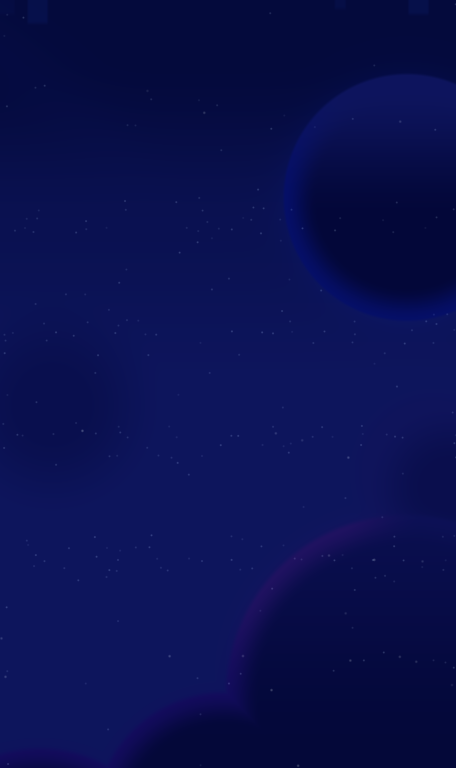
This background is drawn by a Shadertoy shader. Its source:

```glsl
float hash(vec2 p) {
    return fract(sin(dot(p, vec2(127.1, 311.7))) * 43758.5453);
}

// Soft-edged disc: 1 inside, 0 outside
float disc(vec2 p, vec2 center, float radius, float blur) {
    return smoothstep(blur, -blur, length(p - center) - radius);
}

vec3 skyColor(float y) {
    vec3 top = vec3(0.016, 0.039, 0.236);
    vec3 middle = vec3(0.039, 0.067, 0.317);
    vec3 low = vec3(0.052, 0.082, 0.362);
    vec3 sky = mix(middle, top, smoothstep(0.70, 0.92, y));
    return mix(low, sky, smoothstep(0.48, 0.72, y));
}

// Three merged round hills with one luminous rim fading inward
vec3 addHills(vec3 col, vec2 p) {
    float large = 0.235 - length(p - vec2(0.529, 0.095));
    float small = 0.171 - length(p - vec2(0.293, -0.072));
    float corner = 0.182 - length(p - vec2(0.052, -0.156));
    float depth = max(large, max(small, corner));

    // Rim is warm on the upper left, violet at the foot, faint on the right
    vec3 body = mix(vec3(0.014, 0.031, 0.225), vec3(0.036, 0.055, 0.305), smoothstep(0.03, 0.33, p.y));
    vec3 rim = mix(vec3(0.072, 0.045, 0.36), vec3(0.125, 0.070, 0.38), smoothstep(0.08, 0.24, p.y));
    rim = mix(rim, body + vec3(0.012, 0.010, 0.03), smoothstep(0.44, 0.55, p.x));
    body = mix(rim, body, smoothstep(0.0, 0.045, depth));
    col = mix(col, rim, 0.25 * exp(-max(-depth, 0.0) * 130.0));
    return mix(col, body, smoothstep(-0.003, 0.005, depth));
}

vec3 addPlanet(vec3 col, vec2 p) {
    vec2 q = p - vec2(0.530, 0.743);
    float depth = 0.161 - length(q);
    vec2 dir = normalize(q + 1e-5);

    // Vertical shading, darkest below the middle
    vec3 body = mix(vec3(0.012, 0.028, 0.222), vec3(0.052, 0.080, 0.365), smoothstep(-0.03, 0.15, q.y));
    float rimSide = smoothstep(0.75, -0.45, dir.y + 0.4 * dir.x);
    vec3 rim = mix(vec3(0.052, 0.080, 0.365), vec3(0.020, 0.058, 0.405), rimSide);
    body = mix(rim, body, smoothstep(0.0, 0.045, depth));

    col += vec3(0.0, 0.006, 0.03) * exp(-max(-depth, 0.0) * 65.0);
    return mix(col, body, smoothstep(-0.002, 0.003, depth));
}

// One randomly placed star per cell, denser inside repeating bands
float stars(vec2 p, float cells, float density, float radius) {
    vec2 id = floor(p * cells);
    vec2 spot = 0.2 + 0.6 * vec2(hash(id + 3.1), hash(id + 17.7));
    vec2 center = (id + spot) / cells;
    float band = abs(fract((center.y - 0.275) / 0.147 + 0.5) - 0.5);
    float chance = density * (0.2 + 1.8 * smoothstep(0.28, 0.05, band));
    chance *= mix(1.0, 0.2, smoothstep(0.72, 0.80, center.y));
    chance *= mix(0.2, 1.0, smoothstep(0.10, 0.22, center.y));
    float pixel = 1.0 / iResolution.y;
    float spark = smoothstep(radius + pixel, 0.0, length(p - center));
    return spark * step(hash(id), chance) * (0.35 + 0.65 * hash(id + 41.3));
}

// Faint block hanging from the top edge
float block(vec2 p, float x, float halfWidth, float drop) {
    float side = smoothstep(0.003, -0.001, abs(p.x - x) - halfWidth);
    return side * smoothstep(-0.004, 0.003, p.y - 1.0 + drop);
}

void mainImage(out vec4 fragColor, in vec2 fragCoord) {
    vec2 p = fragCoord / iResolution.y;
    p.x += 0.5 * (0.59375 - iResolution.x / iResolution.y);
    vec3 col = skyColor(p.y);

    // Faint diagonal haze and blocks near the top
    float haze = exp(-pow((p.y + 0.65 * p.x - 0.93) * 18.0, 2.0));
    col += vec3(0.003, 0.005, 0.018) * haze * smoothstep(0.25, 0.0, p.x);
    float blocks = block(p, 0.049, 0.012, 0.030) + block(p, 0.545, 0.012, 0.018);
    blocks += 0.7 * block(p, 0.443, 0.006, 0.011) + 0.4 * block(p, 0.008, 0.010, 0.018);
    col += vec3(0.008, 0.022, 0.055) * blocks;

    // Shadowy round clouds
    col = mix(col, vec3(0.033, 0.055, 0.294), 0.85 * disc(p, vec2(0.068, 0.472), 0.094, 0.060));
    col = mix(col, vec3(0.064, 0.074, 0.352), 0.55 * disc(p, vec2(0.565, 0.385), 0.100, 0.018));
    col = mix(col, vec3(0.035, 0.053, 0.295), 0.9 * disc(p, vec2(0.585, 0.365), 0.070, 0.040));

    col = addPlanet(col, p);
    col = addHills(col, p);

    // Star dust, then larger stars
    float dust = stars(p, 75.0, 0.12, 0.0009);
    float bright = stars(p + vec2(0.37, 0.294), 31.0, 0.07, 0.0014);
    col += vec3(0.16, 0.18, 0.16) * dust + vec3(0.25, 0.26, 0.20) * bright;

    fragColor = vec4(col, 1.0);
}
```
